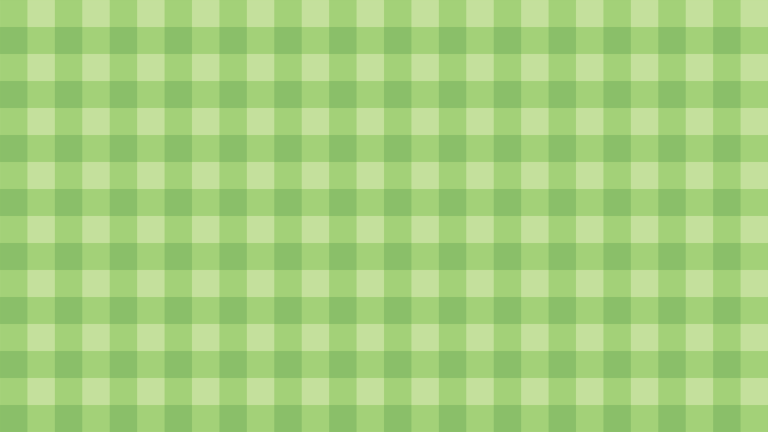
A WebGL 2 fragment shader for this pattern:

```glsl
#version 300 es
precision highp float;

uniform vec2 u_resolution;
out vec4 fragColor;

const vec2 REPEATS = vec2(14.0, 8.0);
const float EDGE_SOFTNESS = 0.02;

const vec3 LIGHT_GREEN = vec3(0.77, 0.88, 0.61);
const vec3 MID_GREEN = vec3(0.64, 0.82, 0.47);
const vec3 DARK_GREEN = vec3(0.54, 0.75, 0.41);

// Coverage of unit-wide bands centred at 0.5, 2.5, 4.5, ...
float bandCoverage(float position, float blur) {
    float fromCentre = abs(mod(position + 0.5, 2.0) - 1.0);
    return smoothstep(-blur, blur, 0.5 - fromCentre);
}

// Shade by the number of bands that overlap: none, one or two
vec3 ginghamColor(float layers, vec3 light, vec3 mid, vec3 dark) {
    vec3 lower = mix(light, mid, clamp(layers, 0.0, 1.0));
    return mix(lower, dark, clamp(layers - 1.0, 0.0, 1.0));
}

void main() {
    // Each repeat is two checks wide and two checks tall
    vec2 checksAcross = 2.0 * REPEATS;
    vec2 checks = gl_FragCoord.xy / u_resolution * checksAcross;
    vec2 blur = max(vec2(EDGE_SOFTNESS), 0.7 * checksAcross / u_resolution);

    // Crossing vertical and horizontal bands
    float vertical = bandCoverage(checks.x, blur.x);
    float horizontal = bandCoverage(checks.y, blur.y);

    vec3 color = ginghamColor(vertical + horizontal, LIGHT_GREEN, MID_GREEN, DARK_GREEN);
    fragColor = vec4(color, 1.0);
}
```
